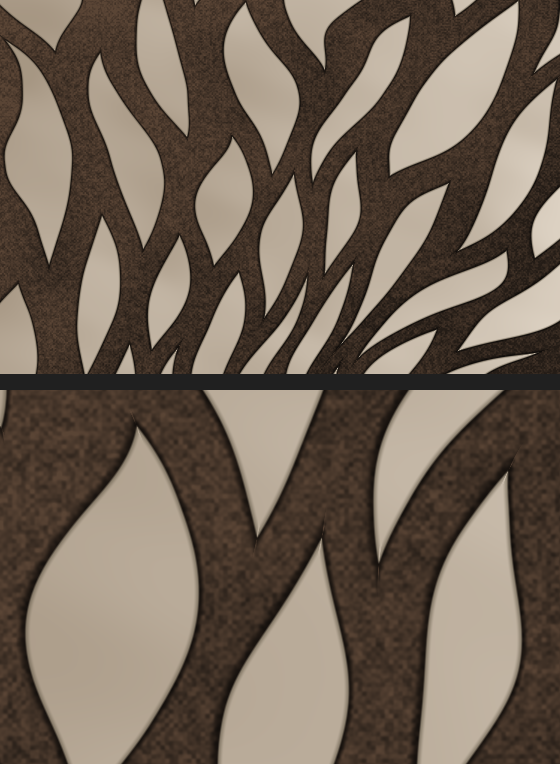
Top: the whole. Bottom: its middle third, enlarged.
Give the GLSL for this pattern, as a Shadertoy shader.

```glsl
const float TAU = 6.2831853;
const vec3 BOARD_DARK = vec3(0.140, 0.110, 0.087);
const vec3 BOARD_LIGHT = vec3(0.325, 0.248, 0.192);
const vec3 PANE_DIM = vec3(0.67, 0.61, 0.535);
const vec3 PANE_BRIGHT = vec3(0.845, 0.80, 0.74);
const vec3 PANE_RIM = vec3(0.43, 0.39, 0.32);

float hash(vec2 p) {
    return fract(sin(dot(p, vec2(127.1, 311.7))) * 43758.5);
}

float noise(vec2 p) {
    vec2 cell = floor(p), f = fract(p);
    f = f * f * f * (f * (f * 6.0 - 15.0) + 10.0);
    float low = mix(hash(cell), hash(cell + vec2(1, 0)), f.x);
    float high = mix(hash(cell + vec2(0, 1)), hash(cell + vec2(1, 1)), f.x);
    return mix(low, high, f.y);
}

// Flow coordinates: x counts ribs, y runs along them
vec2 flow(vec2 p, float ribsPerUnit) {
    vec2 fromBend = p - vec2(1.10, -0.15);
    float bend = 0.36 * exp(-dot(fromBend, fromBend) / 0.16);
    float sway = 0.10 * (noise(p * 2.6 + 7.3) - 0.5);
    float curl = 0.07 * (noise(p * vec2(3.0, 5.0) + 41.2) - 0.5);
    float lean = p.y * (0.16 - 0.38 * p.x);
    float across = p.x + lean + bend + sway + curl;
    float along = p.y + 0.25 * p.x + 0.06 * noise(p * 2.0 + 31.7);
    return vec2(across * ribsPerUnit, along);
}

// Wavy centre line of one rib; neighbours swing in opposite phase
float ribCentre(float index, float along) {
    float drift = 3.6 * noise(vec2(index * 0.4, along * 0.9 + 5.0));
    float jitter = 1.4 * (noise(vec2(index + 17.0, along * 2.2)) - 0.5);
    float wander = 0.45 * (noise(vec2(index + 53.0, along * 3.5)) - 0.5);
    float phase = TAU * along / 0.80 + 0.5 * TAU * index + drift + jitter;
    return index + 0.52 * cos(phase) + wander;
}

// Positive inside the leaf openings, negative on the board
float leafField(vec2 p, float ribHalfWidth) {
    vec2 q = flow(p, 10.6);
    float first = floor(q.x) - 2.0;
    float left = ribCentre(first, q.y);
    float field = -10.0;
    for (int i = 1; i <= 5; i++) {
        float right = ribCentre(first + float(i), q.y);
        field = max(field, min(q.x - left, right - q.x));
        left = right;
    }
    return field - ribHalfWidth;
}

vec2 leafGradient(vec2 p, float ribHalfWidth, float stepSize) {
    vec2 e = vec2(stepSize, 0.0);
    return vec2(leafField(p + e.xy, ribHalfWidth) - leafField(p - e.xy, ribHalfWidth),
                leafField(p + e.yx, ribHalfWidth) - leafField(p - e.yx, ribHalfWidth))
           / (2.0 * stepSize);
}

// Fibrous brown board with fine weave and grain
vec3 boardColour(vec2 p) {
    float grain = 0.65 * noise(p * 250.0) + 0.35 * noise(p * 110.0 + 11.0) - 0.5;
    float weave = sin(p.x * 640.0) * sin(p.y * 640.0);
    float mottle = noise(p * 7.0 + 3.0) - 0.5;
    float light = 0.58 + 0.34 * (p.y - 0.5) - 0.30 * (p.x - 0.75);
    float tone = light + 1.0 * grain + 0.10 * weave + 0.4 * mottle;
    return mix(BOARD_DARK, BOARD_LIGHT, clamp(tone, 0.0, 1.15));
}

// Softly lit cream behind the openings, brighter to the right
vec3 paneColour(vec2 p) {
    float cloud = noise(vec2(p.x * 3.0 + p.y, p.y * 3.5 - p.x) + 21.0) - 0.5;
    float ripple = noise(vec2(p.x * 5.0, p.y * 11.0 + p.x * 4.0)) - 0.5;
    float tone = 0.06 + 0.54 * p.x + 0.5 * cloud + 0.25 * ripple;
    return mix(PANE_DIM, PANE_BRIGHT, clamp(tone, -0.1, 1.1));
}

void mainImage(out vec4 fragColor, in vec2 fragCoord) {
    vec2 p = fragCoord / iResolution.y;
    float ribHalfWidth = 0.385;

    // Turn the field into an approximate distance
    vec2 slope = leafGradient(p, ribHalfWidth, 0.001);
    float steepness = max(length(slope), 4.0);
    float dist = leafField(p, ribHalfWidth) / steepness;

    // Dark cut edge, thicker where it faces away from the light
    float facing = max(dot(slope / steepness, normalize(vec2(1.0, -0.6))), 0.0);
    float cutWidth = 0.006 + 0.004 * facing;
    float cut = 1.0 - smoothstep(0.001, cutWidth, -dist);
    vec3 board = boardColour(p) * (1.0 - 0.62 * cut);

    // Slight shade just inside each opening
    float rim = 1.0 - smoothstep(0.0, 0.005, dist);
    vec3 pane = mix(paneColour(p), PANE_RIM, 0.65 * rim);

    float soft = max(0.0012, 0.7 / iResolution.y);
    fragColor = vec4(mix(board, pane, smoothstep(-soft, soft, dist)), 1.0);
}
```
